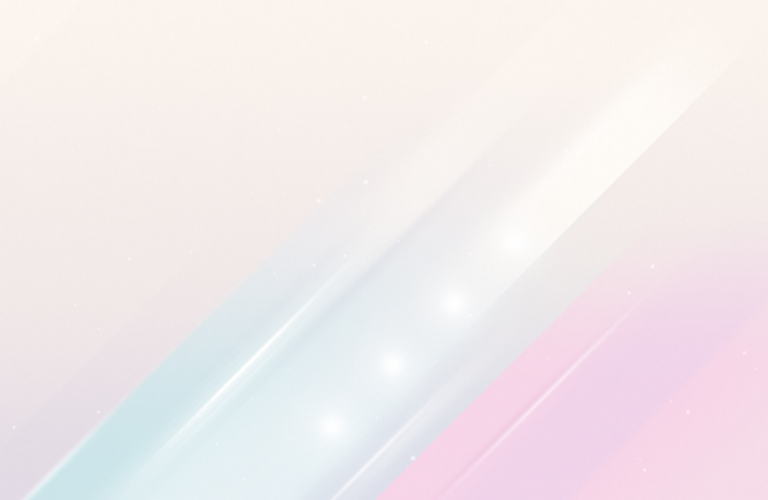
Give the GLSL for this background, as a Shadertoy shader.

```glsl
const vec3 CREAM = vec3(0.985, 0.953, 0.930);
const vec3 ROSE_GREY = vec3(0.947, 0.917, 0.910);
const vec3 LILAC_GREY = vec3(0.885, 0.855, 0.895);
const vec3 TEAL = vec3(0.800, 0.897, 0.915);
const vec3 ICE = vec3(0.905, 0.950, 0.962);
const vec3 MIST = vec3(0.925, 0.925, 0.945);
const vec3 BLUE_GREY = vec3(0.855, 0.890, 0.930);
const vec3 PINK = vec3(0.970, 0.835, 0.910);
const vec3 ORCHID = vec3(0.925, 0.825, 0.920);
const vec3 WARM_WHITE = vec3(1.0, 0.985, 0.965);

float hash(vec2 p) {
    vec3 q = fract(vec3(p.xyx) * 0.1031);
    q += dot(q, q.yzx + 33.33);
    return fract((q.x + q.y) * q.z);
}

float noise(vec2 p) {
    vec2 i = floor(p), f = fract(p);
    f = f * f * (3.0 - 2.0 * f);
    return mix(mix(hash(i), hash(i + vec2(1, 0)), f.x),
               mix(hash(i + vec2(0, 1)), hash(i + vec2(1, 1)), f.x), f.y);
}

float gauss(float x, float width) {
    return exp(-x * x / (width * width));
}

// Strip from a to b, each side with its own softness
float band(float x, float a, float b, float softA, float softB) {
    return smoothstep(a - softA, a + softA, x) * (1.0 - smoothstep(b - softB, b + softB, x));
}

// Thin ray: across / along the diagonal, fading at both ends
float ray(vec2 d, float across, float along, float width, float reach) {
    return gauss(d.x - across, width) * gauss(d.y - along, reach);
}

float specks(vec2 p, float cells, float density, float size) {
    vec2 id = floor(p * cells);
    vec2 centre = 0.2 + 0.6 * vec2(hash(id + 7.0), hash(id + 31.0));
    float radius = size * (0.5 + 0.5 * hash(id + 53.0));
    float dist = length(fract(p * cells) - centre) / cells;
    float lit = step(1.0 - density, hash(id + 11.0));
    return lit * (1.0 - smoothstep(radius * 0.4, radius, dist));
}

vec3 backdrop(vec2 p) {
    vec3 col = mix(LILAC_GREY, ROSE_GREY, smoothstep(-0.05, 0.48, p.y));
    return mix(col, CREAM, smoothstep(0.4, 1.05, p.y));
}

vec3 coolBands(vec3 col, vec2 p, float u) {
    float low = 1.0 - smoothstep(0.05, 0.62, p.y);
    float middle = 1.0 - smoothstep(0.35, 0.9, p.y);
    col = mix(col, LILAC_GREY, 0.35 * low * band(u, -0.10, 0.05, 0.006, 0.01));
    col = mix(col, MIST, 0.75 * middle * band(u, 0.05, 0.60, 0.02, 0.006));
    col = mix(col, TEAL, low * band(u, 0.05, 0.38, 0.008, 0.12));
    col = mix(col, ICE, 0.85 * low * band(u, 0.24, 0.64, 0.10, 0.05));
    col = mix(col, BLUE_GREY, 0.65 * low * band(u, 0.60, 0.752, 0.05, 0.003));
    return col;
}

vec3 pinkBands(vec3 col, vec2 p, float u) {
    float fade = 1.0 - smoothstep(0.2, 0.62, p.y);
    col = mix(col, PINK, fade * smoothstep(0.747, 0.753, u));
    col = mix(col, ORCHID, 0.65 * fade * band(u, 0.90, 1.14, 0.07, 0.02));
    col = mix(col, ROSE_GREY, 0.30 * fade * smoothstep(1.12, 1.45, u));
    return col;
}

vec3 lightBeams(vec3 col, vec2 d) {
    float broad = band(d.x, 0.43, 0.592, 0.07, 0.003) * band(d.y, 1.45, 2.25, 0.35, 0.22);
    col = mix(col, WARM_WHITE, 0.85 * broad);
    col = mix(col, WARM_WHITE, 0.45 * band(d.x, 0.13, 0.275, 0.05, 0.01) * gauss(d.y - 1.50, 0.32));
    col = mix(col, WARM_WHITE, 0.18 * band(d.x, 0.135, 0.59, 0.004, 0.004) * gauss(d.y - 2.0, 0.4));
    float shade = ray(d, 0.285, 1.15, 0.022, 0.40) + 0.6 * ray(d, 0.17, 1.05, 0.02, 0.3);
    return col - 0.022 * shade * vec3(1.0, 1.0, 0.6);
}

float streaks(vec2 d) {
    float glow = 0.75 * ray(d, 0.224, 0.78, 0.006, 0.28);
    glow += 0.30 * ray(d, 0.236, 0.70, 0.025, 0.40);
    glow += 0.55 * ray(d, 0.665, 0.80, 0.006, 0.24);
    glow += 0.35 * ray(d, 0.685, 0.95, 0.025, 0.30);
    glow += 0.50 * ray(d, 0.882, 1.30, 0.006, 0.28);
    glow += 0.45 * ray(d, 0.052, 0.15, 0.010, 0.20);
    glow += 0.35 * ray(d, 0.46, 1.85, 0.025, 0.30);
    // Fine brushed lines around the brightest ray
    float lines = noise(vec2(d.x * 150.0, d.y * 1.5));
    return glow + 0.30 * lines * ray(d, 0.235, 0.62, 0.05, 0.40);
}

float orbs(vec2 p) {
    float glow = 0.0;
    for (int i = 0; i < 4; i++) {
        float k = float(i);
        float dist = length(p - vec2(1.03, 0.516) + k * vec2(0.122, 0.123));
        glow += 0.60 * gauss(dist, 0.024) + 0.38 * gauss(dist, 0.065);
    }
    return glow;
}

void mainImage(out vec4 fragColor, in vec2 fragCoord) {
    vec2 p = fragCoord / iResolution.y;
    vec2 d = vec2(p.x - p.y, p.x + p.y);

    vec3 col = backdrop(p);
    col += 0.006 * (1.0 - smoothstep(-0.84, -0.82, d.x));
    col = coolBands(col, p, d.x);
    col = pinkBands(col, p, d.x);
    col = lightBeams(col, d);
    col -= 0.03 * ray(d, 0.868, 1.15, 0.009, 0.3) * vec3(0.6, 1.0, 0.6);

    // White light, dust and a faint grain
    col = mix(col, vec3(1.0), clamp(streaks(d) + orbs(p), 0.0, 0.95));
    float dust = specks(p, 9.0, 0.16, 0.007) + 0.7 * specks(p + 3.7, 17.0, 0.10, 0.004);
    col = mix(col, vec3(1.0), 0.5 * min(dust, 1.0));
    col += 0.008 * (noise(p * 240.0) - 0.5);
    fragColor = vec4(clamp(col, 0.0, 1.0), 1.0);
}
```
